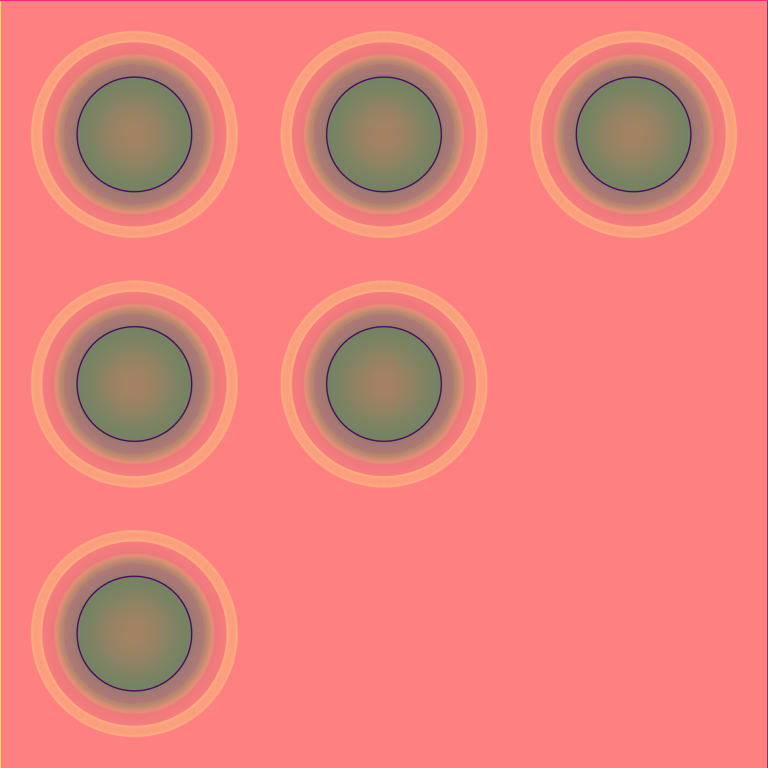
This background is drawn by a WebGL 2 fragment shader. Its source:

```glsl
#version 300 es
precision highp float;
// Staircase of six ringed discs on a flat coral ground with thin edge lines.
uniform vec2 u_resolution;
out vec4 fragColor;

const float TAU = 6.2831853;
const vec3 CORAL = vec3(1.0, 0.502, 0.502);

// Soft coverage of a disc of radius r
float disc(float d, float r, float soft) {
    return 1.0 - smoothstep(r - soft, r + soft, d);
}

// Soft coverage of a circular line
float ring(float d, float r, float halfWidth, float soft) {
    return disc(abs(d - r), halfWidth, soft);
}

vec3 medallion(vec2 p, float px) {
    float d = length(p);
    float soft = 0.7 * px;

    // Outer band with brighter rims
    vec3 band = mix(vec3(0.99, 0.625, 0.49), vec3(1.0, 0.665, 0.5),
                    smoothstep(0.003, 0.006, abs(d - 0.1274)));
    vec3 color = mix(CORAL, band, disc(d, 0.1347, soft));

    // Fine radial ticks on the band
    float angle = atan(p.y, p.x) / TAU;
    float tickDistance = abs(fract(angle * 72.0) - 0.5) / 72.0 * TAU * d;
    float tick = disc(tickDistance, 0.0006, soft) * ring(d, 0.1274, 0.0025, soft);
    color = mix(color, vec3(0.95, 0.58, 0.47), 0.5 * tick);

    // Rose gap and the glow around the core
    vec3 rose = mix(vec3(0.93, 0.475, 0.48), vec3(0.96, 0.485, 0.495),
                    smoothstep(0.104, 0.12, d));
    color = mix(color, rose, disc(d, 0.1199, soft));
    vec3 glow = mix(vec3(0.69, 0.53, 0.43), vec3(0.9, 0.56, 0.47),
                    smoothstep(0.0915, 0.104, d));
    color = mix(color, glow, disc(d, 0.104, 0.001 + soft));

    // Mauve collar
    vec3 collar = mix(vec3(0.63, 0.47, 0.45), vec3(0.69, 0.47, 0.46),
                      smoothstep(0.077, 0.0915, d));
    color = mix(color, collar, disc(d, 0.0913, soft));
    color = mix(color, vec3(0.55, 0.5, 0.4), 0.7 * ring(d, 0.0768, 0.0009, soft));

    // Brown core shading to green, with a dark violet outline
    vec3 core = mix(vec3(0.64, 0.51, 0.39), vec3(0.45, 0.515, 0.39),
                    smoothstep(0.005, 0.079, d));
    color = mix(color, core, disc(d, 0.0755, soft));
    return mix(color, vec3(0.33, 0.02, 0.39), ring(d, 0.0746, 0.0009, soft));
}

void main() {
    float size = min(u_resolution.x, u_resolution.y);
    vec2 uv = (gl_FragCoord.xy - 0.5 * (u_resolution - size)) / size;
    float px = 1.0 / size;

    // Each row keeps one more column than the row below it
    vec2 grid = (uv - 0.0125) / 0.325;
    vec2 cell = clamp(floor(grid), 0.0, 2.0);
    vec3 color = CORAL;
    if (cell.x <= cell.y) color = medallion((grid - cell - 0.5) * 0.325, px);

    // Hairlines along the canvas edges
    float edge = 0.0013;
    color = mix(color, vec3(0.6, 0.2, 0.35), clamp((uv.x - 1.0 + edge) / px + 0.5, 0.0, 1.0));
    color = mix(color, vec3(1.0, 0.85, 0.35), clamp((edge - uv.x) / px + 0.5, 0.0, 1.0));
    color = mix(color, vec3(1.0, 0.15, 0.5), clamp((uv.y - 1.0 + edge) / px + 0.5, 0.0, 1.0));
    fragColor = vec4(color, 1.0);
}
```
